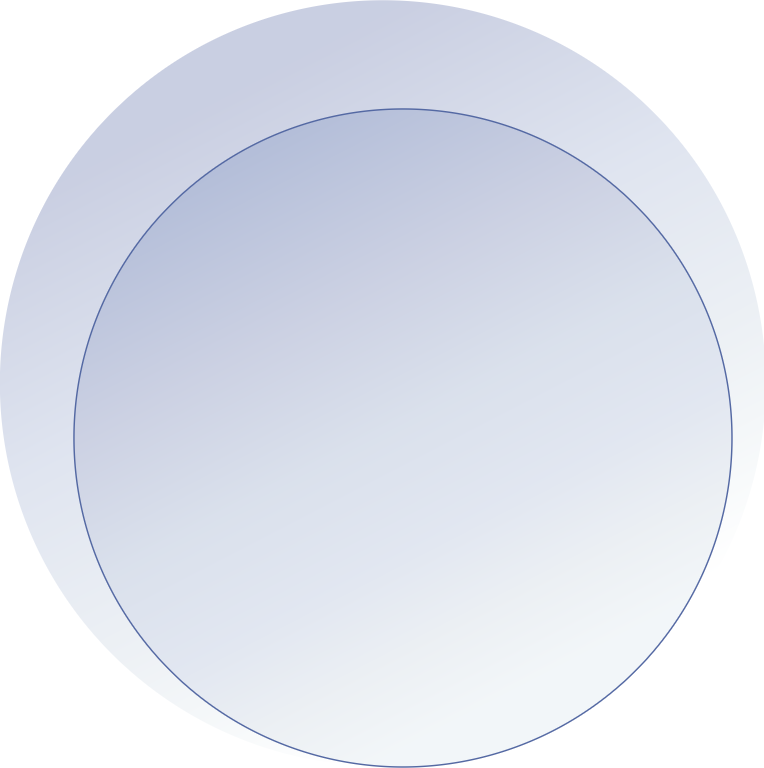
Write a Shadertoy shader that draws this background.

```glsl
// Lengths are fractions of the canvas height
const vec2 OUTER_CENTER = vec2(0.4985, 0.5010);
const float OUTER_RADIUS = 0.4987;
const vec2 INNER_CENTER = vec2(0.5247, 0.4297);
const float INNER_RADIUS = 0.4284;
const float RIM_WIDTH = 0.0019;
const vec3 RIM_COLOR = vec3(0.33, 0.41, 0.64);
const vec3 PAPER_COLOR = vec3(1.0);
const vec2 GRADIENT_AXIS = vec2(0.46, -0.888);

// Gradient stops: colour in rgb, position along the axis in w
const int STOP_COUNT = 6;
const vec4 OUTER_STOPS[STOP_COUNT] = vec4[STOP_COUNT](
    vec4(0.790, 0.810, 0.885, 0.247),
    vec4(0.830, 0.850, 0.910, 0.391),
    vec4(0.875, 0.895, 0.940, 0.560),
    vec4(0.930, 0.945, 0.960, 0.833),
    vec4(0.965, 0.975, 0.980, 0.977),
    vec4(1.000, 1.000, 1.000, 1.094));
const vec4 INNER_STOPS[STOP_COUNT] = vec4[STOP_COUNT](
    vec4(0.705, 0.745, 0.850, 0.326),
    vec4(0.800, 0.820, 0.890, 0.557),
    vec4(0.855, 0.880, 0.925, 0.729),
    vec4(0.885, 0.905, 0.945, 0.885),
    vec4(0.925, 0.940, 0.955, 1.003),
    vec4(0.950, 0.965, 0.975, 1.107));

vec3 gradient(vec4 stops[STOP_COUNT], float position) {
    vec3 color = stops[0].rgb;
    for (int i = 1; i < STOP_COUNT; i++) {
        float blend = (position - stops[i - 1].w) / (stops[i].w - stops[i - 1].w);
        color = mix(color, stops[i].rgb, clamp(blend, 0.0, 1.0));
    }
    return color;
}

float circleDistance(vec2 point, vec2 center, float radius) {
    return length(point - center) - radius;
}

// Fraction of a pixel inside a shape
float coverage(float signedDistance, float pixel) {
    return clamp(0.5 - signedDistance / pixel, 0.0, 1.0);
}

void mainImage(out vec4 fragColor, in vec2 fragCoord) {
    float pixel = 1.0 / iResolution.y;
    vec2 point = fragCoord * pixel;
    float position = dot(point - vec2(0.0, 1.0), GRADIENT_AXIS);

    float outer = circleDistance(point, OUTER_CENTER, OUTER_RADIUS);
    float inner = circleDistance(point, INNER_CENTER, INNER_RADIUS);
    float rim = abs(inner) - 0.5 * RIM_WIDTH;

    // Discs from back to front, then the thin rim
    vec3 color = PAPER_COLOR;
    color = mix(color, gradient(OUTER_STOPS, position), coverage(outer, pixel));
    color = mix(color, gradient(INNER_STOPS, position), coverage(inner, pixel));
    color = mix(color, RIM_COLOR, coverage(rim, pixel));

    fragColor = vec4(color, 1.0);
}
```
